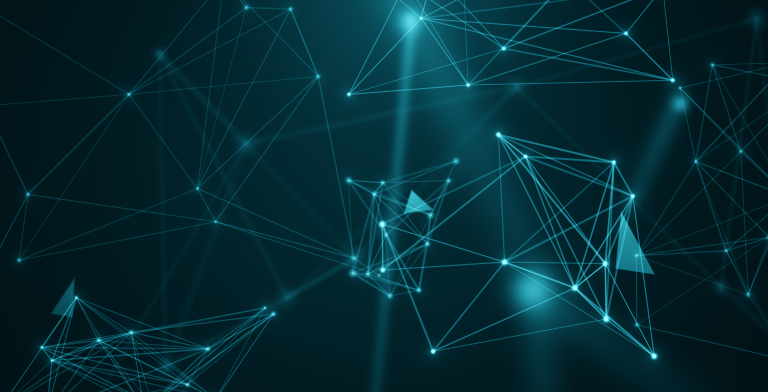
Write a Shadertoy shader that draws this background.

```glsl
// Glowing teal plexus: scattered nodes joined by fine links over a dark, hazy backdrop.
// Each cluster hashes its nodes and links near pairs; soft beams, glows and facets add depth.
// All parts screen together into one light value, which a colour ramp turns to teal.

const int MAX_NODES = 14;

float hash(vec2 v) {
    return fract(sin(dot(v, vec2(127.1, 311.7))) * 43758.5);
}

float screenLight(float a, float b) {
    return 1.0 - (1.0 - a) * (1.0 - clamp(b, 0.0, 1.0));
}

float segmentDistance(vec2 p, vec2 a, vec2 b) {
    vec2 ab = b - a;
    float t = clamp(dot(p - a, ab) / dot(ab, ab), 0.0, 1.0);
    return length(p - a - ab * t);
}

float disc(float d, float radius, float pixel) {
    float soft = max(pixel, radius * 0.8);
    return 1.0 - smoothstep(radius - soft, radius + soft, d);
}

float glow(vec2 p, vec2 center, float radius) {
    vec2 q = (p - center) / radius;
    return exp(-dot(q, q));
}

float beam(vec2 p, vec2 a, vec2 b, float width) {
    float d = segmentDistance(p, a, b) / width;
    float along = clamp(dot(p - a, b - a) / dot(b - a, b - a), 0.0, 1.0);
    return exp(-d * d) * mix(1.0, 0.35, along);
}

// Signed distance to the line through a and b, positive on its right side
float edgeSide(vec2 p, vec2 a, vec2 b) {
    vec2 ab = normalize(b - a);
    return dot(p - a, vec2(ab.y, -ab.x));
}

// Filled triangle with counter-clockwise corners, fading away from corner a
float facet(vec2 p, vec2 a, vec2 b, vec2 c, float pixel) {
    float d = max(edgeSide(p, a, b), max(edgeSide(p, b, c), edgeSide(p, c, a)));
    float fade = mix(1.0, 0.7, clamp(length(p - a) / length(b - a), 0.0, 1.0));
    return (1.0 - smoothstep(-pixel, pixel, d)) * fade;
}

// Low-discrepancy scatter with jitter, within center +- extent
vec2 nodePosition(int i, float seed, vec2 center, vec2 extent) {
    float k = float(i);
    vec2 jitter = vec2(hash(vec2(k, seed)), hash(vec2(seed + 7.0, k)));
    vec2 r = fract(vec2(0.755, 0.57) * k + seed * 0.37 + jitter * 0.35);
    return center + extent * (2.0 * r - 1.0);
}

float network(vec2 p, vec2 center, vec2 extent, float seed, int count,
              float reach, float width, float strength, float pixel) {
    vec2 outside = abs(p - center) - extent;
    if (max(outside.x, outside.y) > 0.06) return 0.0;

    vec2 nodes[MAX_NODES];
    for (int i = 0; i < count; i++) nodes[i] = nodePosition(i, seed, center, extent);

    float light = 0.0;
    for (int i = 0; i < count; i++) {
        // Node: bright core with a small halo
        float size = hash(vec2(float(i), seed + 3.0));
        float d = length(p - nodes[i]);
        float dotLight = disc(d, width * mix(2.2, 4.0, size), pixel) + 0.35 * exp(-d / 0.012);
        light = screenLight(light, dotLight * strength * 1.2);

        // Links to later nodes within reach
        for (int j = i + 1; j < count; j++) {
            float span = length(nodes[i] - nodes[j]);
            float pick = hash(vec2(float(i) + seed, float(j) * 1.7));
            if (span > reach || pick > 0.75) continue;
            float link = disc(segmentDistance(p, nodes[i], nodes[j]),
                              width * mix(0.6, 1.3, fract(pick * 9.0)), pixel);
            float level = mix(0.45, 1.0, fract(pick * 23.0)) * (1.0 - 0.4 * span / reach);
            light = screenLight(light, link * level * strength);
        }
    }
    return light;
}

float backdrop(vec2 p) {
    vec2 q = (p - vec2(0.98, 0.6)) / vec2(0.78, 0.72);
    float light = 0.06 + 0.105 * exp(-dot(q, q));
    light += 0.17 * glow(p, vec2(1.02, 1.08), 0.32);
    light += 0.15 * beam(p, vec2(1.03, 1.0), vec2(1.42, 0.2), 0.07);
    light += 0.22 * beam(p, vec2(1.05, 0.95), vec2(0.95, -0.1), 0.018);
    light += 0.13 * beam(p, vec2(1.36, 0.26), vec2(1.40, -0.1), 0.05);
    light += 0.10 * beam(p, vec2(1.36, 0.26), vec2(1.80, -0.05), 0.06);
    light += 0.16 * beam(p, vec2(1.73, 0.74), vec2(1.58, 0.42), 0.03);
    return light;
}

vec3 tealRamp(float e) {
    return vec3(0.36 * e * e, e, e * (1.24 - 0.22 * e)) + vec3(0.3, 0.0, 0.0) * pow(e, 6.0);
}

void mainImage(out vec4 fragColor, in vec2 fragCoord) {
    vec2 p = fragCoord / iResolution.y;
    float px = 0.7 / iResolution.y;
    float e = backdrop(p);

    // Out-of-focus and distant clusters
    e = screenLight(e, network(p, vec2(1.0, 0.5), vec2(1.1, 0.7), 5.0, 10, 0.9, 0.007, 0.07, px));
    e = screenLight(e, network(p, vec2(0.45, 0.52), vec2(0.65, 0.55), 2.0, 14, 0.55, 0.0014, 0.34, px));
    e = screenLight(e, network(p, vec2(0.38, 0.10), vec2(0.42, 0.17), 9.0, 14, 0.45, 0.0014, 0.42, px));
    e = screenLight(e, network(p, vec2(1.84, 0.52), vec2(0.25, 0.48), 4.0, 13, 0.42, 0.0014, 0.32, px));
    e = screenLight(e, network(p, vec2(1.02, 0.45), vec2(0.15, 0.22), 6.0, 12, 0.24, 0.0022, 0.36, px));

    // Glows and facets
    e = screenLight(e, 0.6 * glow(p, vec2(1.045, 0.945), 0.032));
    e = screenLight(e, 0.5 * glow(p, vec2(1.36, 0.26), 0.05));
    e = screenLight(e, 0.45 * glow(p, vec2(1.735, 0.735), 0.02));
    e = screenLight(e, 0.72 * facet(p, vec2(1.05, 0.515), vec2(1.03, 0.455), vec2(1.105, 0.465), px * 2.0));
    e = screenLight(e, 0.58 * facet(p, vec2(1.585, 0.46), vec2(1.57, 0.315), vec2(1.67, 0.30), px));
    e = screenLight(e, 0.30 * facet(p, vec2(0.19, 0.29), vec2(0.13, 0.20), vec2(0.185, 0.19), px * 2.0));

    // Sharp foreground clusters
    e = screenLight(e, network(p, vec2(1.25, 1.0), vec2(0.5, 0.32), 3.0, 11, 0.7, 0.0015, 0.65, px));
    e = screenLight(e, network(p, vec2(1.33, 0.33), vec2(0.37, 0.34), 8.0, 12, 0.48, 0.0019, 0.75, px));

    fragColor = vec4(clamp(tealRamp(e), 0.0, 1.0), 1.0);
}
```
